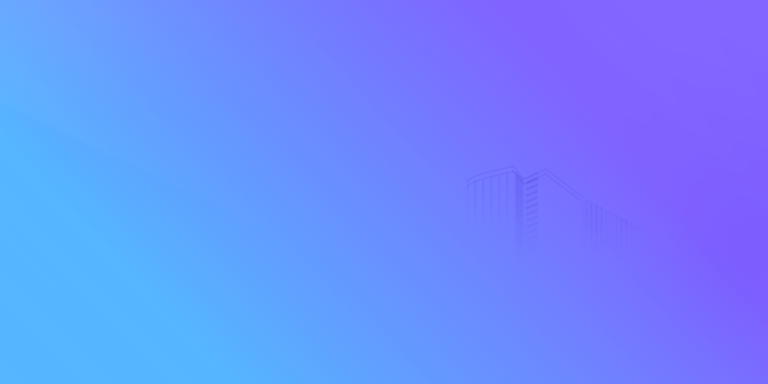
Write a WebGL 2 fragment shader that draws this background.

```glsl
#version 300 es
precision highp float;
// A diagonal sky-blue to violet gradient with soft tonal sheens, and a barely
// visible building on the right: rooflines are distance-based strokes, the
// facades are repeated stripes that fade toward the ground.

uniform vec2 u_resolution;
out vec4 fragColor;

const vec3 SKY = vec3(0.335, 0.712, 1.0);
const vec3 VIOLET = vec3(0.500, 0.386, 1.0);
const vec3 INK = vec3(0.30, 0.27, 0.88);

// Coverage of a line segment of the given half width.
float stroke(vec2 p, vec2 a, vec2 b, float halfWidth, float aa) {
    vec2 ab = b - a;
    float along = clamp(dot(p - a, ab) / dot(ab, ab), 0.0, 1.0);
    float d = length(p - a - ab * along);
    return 1.0 - smoothstep(halfWidth - aa, halfWidth + aa, d);
}

// Soft-edged interval from lo to hi.
float band(float v, float lo, float hi, float aa) {
    return smoothstep(lo - aa, lo + aa, v) - smoothstep(hi - aa, hi + aa, v);
}

// Repeated thin lines along one axis.
float stripes(float v, float period, float halfWidth, float aa) {
    float d = abs(fract(v / period) - 0.5) * period;
    return 1.0 - smoothstep(halfWidth - aa, halfWidth + aa, d);
}

// Wall between x0 and x1 below a sloping top, fading out at the base.
float wall(vec2 p, float x0, float x1, float top0, float top1, float base, float aa) {
    float top = mix(top0, top1, clamp((p.x - x0) / (x1 - x0), 0.0, 1.0));
    float fade = smoothstep(base, top, p.y);
    return band(p.x, x0, x1, aa) * fade * (1.0 - smoothstep(top - aa, top + aa, p.y));
}

float glow(vec2 p, vec2 center, vec2 radius) {
    vec2 q = (p - center) / radius;
    return exp(-dot(q, q));
}

vec3 background(vec2 p) {
    float ramp = clamp((p.x + 0.92 * p.y - 0.60) / 1.60, 0.0, 1.0);
    vec3 color = mix(SKY, VIOLET, ramp);
    // Pale corners along the top, deeper violet at the right edge.
    color += vec3(0.040, 0.015, 0.0) * glow(p, vec2(0.0, 1.0), vec2(0.5, 0.25));
    color += vec3(0.015, 0.014, 0.0) * glow(p, vec2(1.85, 1.0), vec2(0.5, 0.3));
    color -= vec3(0.008, 0.022, 0.0) * glow(p, vec2(1.95, 0.34), vec2(0.22, 0.25));
    // Faint sheen whose lower side runs down from the left edge.
    float side = p.y - 0.735 + 0.48 * p.x;
    float sheen = smoothstep(-0.008, 0.008, side) - 0.5;
    color += vec3(0.016, 0.010, 0.0) * sheen * glow(vec2(p.x, side), vec2(0.1, 0.0), vec2(0.4, 0.12));
    // Subtle diagonal streaks.
    float s = p.x + p.y;
    color += 0.001 * (sin(s * 31.0) + 0.8 * sin(s * 53.0 + p.x)) * vec3(1.0, 1.0, 0.0);
    return color;
}

float building(vec2 p, float aa) {
    // Left wing: curved double roofline over vertical ribs.
    float rise = clamp((p.x - 1.213) / 0.127, 0.0, 1.0);
    float roof = 0.520 + 0.047 * sqrt(rise);
    float wingX = band(p.x, 1.215, 1.34, aa);
    float ink = 0.0;
    for (int i = 0; i < 2; i++) {
        float d = abs(p.y - roof + 0.014 * float(i));
        ink += 0.20 * wingX * (1.0 - smoothstep(0.001, 0.001 + aa, d));
    }
    float ribs = stripes(p.x, 0.0208, 0.0018, aa);
    ink += 0.22 * ribs * wall(p, 1.217, 1.34, 0.525, 0.55, 0.38, aa);

    // Central shaft with horizontal slats.
    ink += 0.28 * wall(p, 1.342, 1.362, 0.555, 0.535, 0.28, aa);
    ink += 0.08 * wall(p, 1.362, 1.402, 0.535, 0.555, 0.28, aa);
    float slats = stripes(p.y - 0.4 * p.x, 0.0165, 0.003, aa);
    ink += 0.28 * slats * wall(p, 1.370, 1.400, 0.53, 0.55, 0.31, aa);

    // Gable: valley, peak, then the long slope to the right.
    vec2 peak = vec2(1.42, 0.56);
    for (int i = 0; i < 2; i++) {
        vec2 drop = vec2(0.0, -0.013 * float(i));
        float lines = stroke(p, vec2(1.335, 0.57) + drop, vec2(1.365, 0.533) + drop, 0.0015, aa);
        lines = max(lines, stroke(p, vec2(1.365, 0.533) + drop, peak + drop, 0.0015, aa));
        lines = max(lines, stroke(p, peak + drop, vec2(1.51, 0.492) + drop, 0.0015, aa));
        ink += 0.24 * lines;
    }
    ink += 0.08 * stroke(p, vec2(1.51, 0.492), vec2(1.667, 0.40), 0.0015, aa);

    // Right wing: uneven ribs that dissolve with distance.
    float far = 1.0 - smoothstep(1.51, 1.69, p.x);
    float facade = wall(p, 1.515, 1.67, 0.485, 0.41, 0.31, aa);
    float fine = stripes(p.x, 0.013, 0.002, aa) * (0.6 + 0.4 * sin(p.x * 90.0));
    return ink + facade * (0.05 + 0.26 * fine) * (0.4 + 0.6 * far);
}

void main() {
    vec2 p = gl_FragCoord.xy / u_resolution.y;
    float aa = 0.75 / u_resolution.y;
    vec3 color = background(p);
    color = mix(color, INK, clamp(building(p, aa) * 0.9, 0.0, 0.45));
    fragColor = vec4(clamp(color, 0.0, 1.0), 1.0);
}
```
